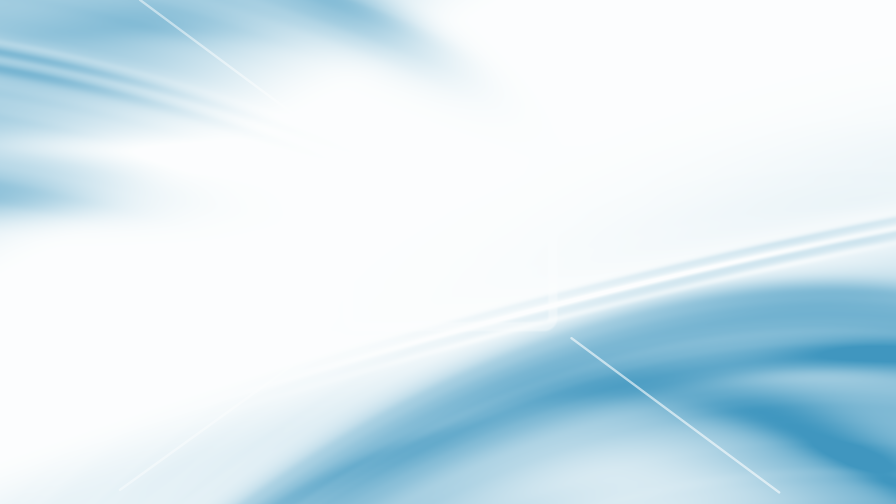
A Shadertoy shader for this background:

```glsl
// Soft blue silk waves sweeping around a bright white diagonal, with thin light lines.

const vec3 WHITE = vec3(0.988, 0.994, 0.995);
const vec3 DEEP_BLUE = vec3(0.25, 0.59, 0.75);
const float ASPECT = 16.0 / 9.0;
const float FIBRE_AMOUNT = 0.24;
const float LINE_WIDTH = 0.0035;

// Arcs are (apex x, apex y, bend)
const vec3 RIDGE = vec3(4.0, 0.79, 0.044);
const vec3 HIGH_ARCH = vec3(1.65, 0.456, 0.31);
const vec3 LOW_ARCH = vec3(1.25, 0.212, 0.6);
const vec3 LEFT_SWEEP = vec3(-0.6, 0.95, 0.15);

float hash(float n) {
    return fract(sin(n * 127.1) * 43758.5453);
}

float noise(float x) {
    float cell = floor(x);
    float f = fract(x);
    return mix(hash(cell), hash(cell + 1.0), f * f * (3.0 - 2.0 * f));
}

// Fine threads running along a family of arcs
float fibres(float d) {
    return 0.6 * noise(d * 22.0) + 0.4 * noise(d * 61.0 + 9.0) - 0.5;
}

// Height above an arc
float above(vec2 p, vec3 arc) {
    float x = p.x - arc.x;
    return p.y - arc.y + arc.z * x * x;
}

float bell(float x) {
    return exp(-x * x);
}

// Blurred band: width is (upper, lower), reach is (centre x, radius)
float ribbon(vec2 p, vec3 arc, vec2 width, vec2 reach) {
    float d = above(p, arc);
    return bell(d / (d > 0.0 ? width.x : width.y)) * bell((p.x - reach.x) / reach.y);
}

vec3 lift(vec3 arc, float dy) {
    return arc + vec3(0.0, dy, 0.0);
}

float leftWaves(vec2 p) {
    float depth = p.y - 0.44 - 0.55 * p.x;
    float tone = 0.45 * smoothstep(0.0, 0.4, depth);
    tone += 0.34 * ribbon(p, vec3(0.0, 0.61, 0.1), vec2(0.06, 0.045), vec2(0.0, 0.25));
    tone += 0.42 * ribbon(p, vec3(0.3, 1.06, 0.5), vec2(0.05, 0.07), vec2(0.7, 0.17));
    tone += 0.15 * ribbon(p, vec3(0.3, 0.95, 0.3), vec2(0.05, 0.03), vec2(0.3, 0.25));
    // Paired dark streaks with pale gaps
    for (int i = 0; i < 2; i++) {
        vec3 arc = lift(LEFT_SWEEP, -0.032 * float(i));
        tone += 0.26 * ribbon(p, arc, vec2(0.009, 0.014), vec2(0.0, 0.33));
        tone -= 0.10 * ribbon(p, lift(arc, 0.02), vec2(0.008), vec2(0.05, 0.3));
    }
    tone -= 0.13 * ribbon(p, vec3(0.0, 0.71, 0.1), vec2(0.03), vec2(0.1, 0.3));
    float threads = fibres(above(p, LEFT_SWEEP) + 3.0);
    return max(tone, 0.0) * (1.0 + FIBRE_AMOUNT * threads);
}

float rightWaves(vec2 p) {
    float high = above(p, HIGH_ARCH);
    float low = above(p, LOW_ARCH);
    // Pale veil under the ridge, then the body under the high arch
    float tone = smoothstep(0.01, -0.15, above(p, RIDGE)) * mix(0.10, 0.25, p.x / ASPECT);
    tone += 0.42 * smoothstep(0.03, -0.09, high);
    tone += 0.09 * ribbon(p, lift(RIDGE, 0.05), vec2(0.14, 0.05), vec2(1.8, 0.6));
    // Ridge streaks
    for (int i = 0; i < 2; i++) {
        vec3 arc = lift(RIDGE, -0.008 - 0.028 * float(i));
        tone += 0.19 * ribbon(p, arc, vec2(0.007, 0.014), vec2(1.6, 0.6));
        tone -= 0.10 * ribbon(p, lift(arc, -0.018), vec2(0.007), vec2(1.35, 0.5));
    }
    // Dark folds and a pale crease
    tone += 0.18 * ribbon(p, lift(HIGH_ARCH, -0.025), vec2(0.02, 0.05), vec2(1.55, 0.35));
    tone += 0.36 * ribbon(p, vec3(1.78, 0.30, 0.25), vec2(0.03, 0.035), vec2(1.75, 0.25));
    tone -= 0.22 * ribbon(p, vec3(1.65, 0.255, 0.3), vec2(0.022), vec2(1.58, 0.25));
    tone += 0.38 * ribbon(p, LOW_ARCH, vec2(0.07, 0.04), vec2(1.6, 0.3));
    tone += 0.18 * ribbon(p, lift(LOW_ARCH, 0.02), vec2(0.05, 0.03), vec2(1.15, 0.25));
    tone += 0.20 * ribbon(p, vec3(1.25, 0.19, 0.4), vec2(0.02, 0.04), vec2(0.75, 0.22));
    // Pale hollow under the low arch
    tone *= 1.0 - 0.72 * smoothstep(0.01, -0.17, low) * bell((p.x - 1.25) / 0.42);
    return max(tone, 0.0) * (1.0 + FIBRE_AMOUNT * fibres(high + 5.0));
}

float lightLine(vec2 p, vec2 a, vec2 b) {
    vec2 along = b - a;
    float t = clamp(dot(p - a, along) / dot(along, along), 0.0, 1.0);
    return smoothstep(LINE_WIDTH, LINE_WIDTH * 0.35, length(p - a - t * along));
}

// Faint rounded glass rim, fading upward
float glassRim(vec2 p) {
    vec2 q = abs(p - vec2(0.894, 0.49)) - vec2(0.185, 0.12);
    float d = length(max(q, 0.0)) + min(max(q.x, q.y), 0.0) - 0.018;
    return smoothstep(0.012, 0.006, abs(d)) * smoothstep(0.6, 0.42, p.y);
}

void mainImage(out vec4 fragColor, in vec2 fragCoord) {
    vec2 p = fragCoord / iResolution.xy * vec2(ASPECT, 1.0);
    float tone = clamp(leftWaves(p) + rightWaves(p), 0.0, 1.0);
    vec3 color = mix(WHITE, DEEP_BLUE, tone);

    float glow = 0.5 * lightLine(p, vec2(0.278, 1.0), vec2(0.59, 0.768));
    glow += 0.6 * lightLine(p, vec2(1.134, 0.329), vec2(1.546, 0.023));
    glow += 0.45 * lightLine(p, vec2(0.238, 0.028), vec2(0.58, 0.275));
    glow += 0.4 * glassRim(p);
    fragColor = vec4(mix(color, WHITE, min(glow, 1.0)), 1.0);
}
```
